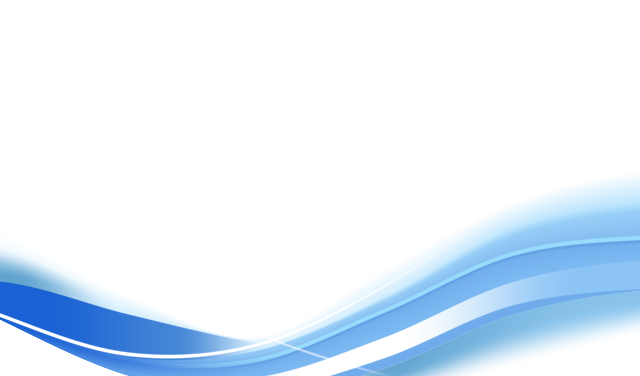
This background is drawn by a WebGL 1 fragment shader. Its source:

```glsl
precision highp float;
// Flowing blue wave on white: a deep swell at the left dips and rises to the right.
// Spline edges divide it into haze, bands, a white ribbon and a soft underglow,
// which are blended from back to front with fine highlights on top.

uniform vec2 u_resolution;

const vec3 WHITE = vec3(1.0);
const vec3 HAZE = vec3(0.70, 0.88, 0.99);
const vec3 TEAL = vec3(0.38, 0.64, 0.81);
const vec3 DEEP = vec3(0.10, 0.38, 0.83);
const vec3 STEEL = vec3(0.27, 0.53, 0.84);
const vec3 MID = vec3(0.44, 0.67, 0.92);
const vec3 LIGHT = vec3(0.61, 0.82, 0.97);
const vec3 CYAN = vec3(0.60, 0.86, 0.99);

// Catmull-Rom weights for four knot distances.
vec4 knotWeight(vec4 d) {
  d = abs(d);
  vec4 inner = 1.0 + d * d * (1.5 * d - 2.5);
  vec4 outer = 2.0 + d * (-4.0 + d * (2.5 - 0.5 * d));
  return mix(inner, outer, step(1.0, d)) * step(d, vec4(2.0));
}

// Height of a spline whose eight knots run from x = -0.2 to x = 1.2.
float spline(float x, vec4 left, vec4 right) {
  float t = x * 5.0 + 1.0;
  return dot(left, knotWeight(t - vec4(0.0, 1.0, 2.0, 3.0)))
       + dot(right, knotWeight(t - vec4(4.0, 5.0, 6.0, 7.0)));
}

// Coverage of the area under an edge.
float below(float y, float edge, float soft) {
  return 1.0 - smoothstep(edge - soft, edge + soft, y);
}

// Coverage of a line around a centre height.
float stroke(float y, float centre, float halfWidth, float soft) {
  return below(abs(y - centre), halfWidth, soft);
}

// Position from 0 at one edge to 1 at the other.
float between(float y, float start, float end) {
  return clamp((start - y) / max(start - end, 0.001), 0.0, 1.0);
}

void main() {
  vec2 p = gl_FragCoord.xy / u_resolution;
  float x = p.x;
  float y = p.y;
  float soft = 0.9 / u_resolution.y;

  // Edges of the wave, from top to bottom.
  float crest = spline(x, vec4(0.41, 0.378, 0.216, 0.104), vec4(0.282, 0.46, 0.546, 0.546));
  float crown = spline(x, vec4(0.235, 0.251, 0.164, 0.087), vec4(0.04, 0.0, 0.0, 0.0));
  float gleam = spline(x, vec4(0.31, 0.162, 0.058, 0.082), vec4(0.238, 0.464, 0.69, 0.8));
  float shoulder = spline(x, vec4(0.30, 0.155, 0.05, 0.067), vec4(0.204, 0.382, 0.449, 0.449));
  float seam = spline(x, vec4(0.30, 0.153, 0.040, 0.042), vec4(0.173, 0.324, 0.367, 0.362));
  float ribbonTop = spline(x, vec4(0.25, 0.12, 0.01, -0.004), vec4(0.102, 0.249, 0.307, 0.307));
  float ribbonBase = spline(x, vec4(0.20, 0.08, -0.04, -0.044), vec4(0.047, 0.187, 0.231, 0.235));
  float keel = spline(x, vec4(0.333, 0.151, 0.002, -0.056), vec4(0.02, 0.162, 0.227, 0.231));
  float hem = spline(x, vec4(-0.2, -0.2, -0.2, -0.16), vec4(-0.07, 0.02, 0.11, 0.2));

  float inside = 1.0 - below(y, keel, soft);
  float swell = 1.0 - smoothstep(0.02, 0.46, x);
  vec3 color = WHITE;

  // Haze over the wave, with a teal shadow at the far left.
  float hazeDepth = between(y, crest, max(crown, shoulder));
  float shadow = (1.0 - smoothstep(0.02, 0.19, x)) * smoothstep(0.25, 0.9, hazeDepth);
  float hazeAmount = hazeDepth * mix(0.55, 1.0, smoothstep(0.45, 0.95, x));
  color = mix(color, HAZE, hazeAmount * inside);
  color = mix(color, TEAL, shadow * inside);

  // Dark swell at the left, thinning toward the dip.
  vec3 bodyColor = mix(DEEP, STEEL, smoothstep(0.06, 0.30, x));
  float bodyFade = 1.0 - smoothstep(0.27, 0.42, x);
  color = mix(color, bodyColor, below(y, crown, soft) * bodyFade * inside);

  // Upper band, then the main band beneath the seam.
  float bandDepth = between(y, shoulder, seam);
  vec3 upperColor = mix(mix(LIGHT, MID, bandDepth * 0.55), DEEP, swell);
  float shoulderSoft = soft + 0.012 * smoothstep(0.4, 0.8, x);
  color = mix(color, upperColor, below(y, shoulder, shoulderSoft) * inside);
  float mainDepth = between(y, seam, ribbonTop);
  vec3 mainColor = mix(MID, vec3(0.49, 0.73, 0.95), mainDepth);
  mainColor = mix(mainColor, mix(DEEP, MID, mainDepth * 0.6), swell);
  color = mix(color, mainColor, below(y, seam, soft) * inside);
  float seamFade = smoothstep(0.2, 0.5, x);
  color = mix(color, STEEL, 0.4 * stroke(y, seam - 0.009, 0.003, 0.005) * seamFade);
  color = mix(color, CYAN, stroke(y, seam, 0.0055, soft) * seamFade);

  // Ribbon fading from white to blue, and the strip along its lower edge.
  vec3 ribbonColor = mix(WHITE, vec3(0.55, 0.77, 0.96), smoothstep(0.62, 0.91, x));
  float ribbonFade = smoothstep(0.18, 0.48, x) * inside;
  color = mix(color, ribbonColor, below(y, ribbonTop, soft) * ribbonFade);
  color = mix(color, MID, below(y, ribbonBase, soft) * ribbonFade);

  // Teal underglow melting into white.
  float glowDepth = between(y, keel, hem);
  vec3 glowColor = mix(TEAL, LIGHT, smoothstep(0.56, 0.94, x) * 0.65 + 0.25 * glowDepth);
  float glow = (1.0 - smoothstep(0.25, 1.0, glowDepth)) * smoothstep(0.46, 0.62, x);
  color = mix(color, glowColor, glow * (1.0 - inside));

  // White sweep and the faint strand crossing it.
  float gleamWidth = mix(0.005, 0.0022, smoothstep(0.2, 0.7, x));
  float gleamFade = 1.0 - smoothstep(0.5, 0.82, x);
  color = mix(color, WHITE, stroke(y, gleam, gleamWidth, soft) * gleamFade);
  float run = x - 0.397;
  float strand = 0.115 + run * (0.6 * run - 0.67);
  float strandFade = smoothstep(0.0, 0.04, run) * (1.0 - smoothstep(0.12, 0.24, run));
  color = mix(color, WHITE, 0.6 * stroke(y, strand, 0.003, soft) * strandFade);

  gl_FragColor = vec4(color, 1.0);
}
```
